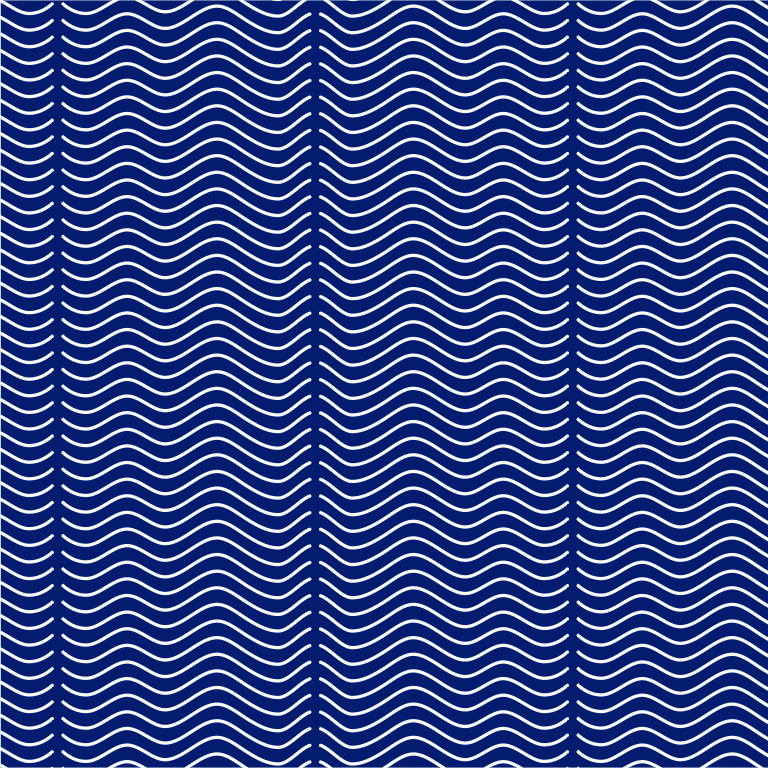
A WebGL 2 fragment shader for this pattern:

```glsl
#version 300 es
precision highp float;
// White wavy pinstripes on navy, in columns that mirror across narrow gaps.

uniform vec2 u_resolution;
out vec4 outColor;

const vec3 NAVY = vec3(0.01, 0.11, 0.44);
const vec3 WHITE = vec3(0.98, 0.99, 0.99);

// Lengths are in design units: the canvas is GRID units wide and high.
const float GRID = 768.0;
const float COLUMN_WIDTH = 257.6;
const float FIRST_GAP = 57.6;
const float ROW_HEIGHT = 16.62;
const float ROW_OFFSET = 6.1;
const float STROKE_RADIUS = 1.64;
const float BORDER = 0.8;

// Wave knots: distance from the gap, drop below the main crest, slope.
const int KNOT_COUNT = 8;
const vec3 KNOTS[KNOT_COUNT] = vec3[](
    vec3(5.4, 14.5, 0.85),
    vec3(28.5, 24.0, 0.0),
    vec3(69.5, 7.7, 0.0),
    vec3(107.5, 22.3, 0.0),
    vec3(159.5, 0.0, 0.0),
    vec3(190.0, 15.0, 0.62),
    vec3(220.5, 26.6, 0.0),
    vec3(252.2, 8.0, -0.38)
);

// Cubic Hermite segment: returns height and slope at x.
vec2 hermite(vec3 a, vec3 b, float x) {
    float span = b.x - a.x;
    float t = (x - a.x) / span;
    float rise = b.y - a.y;
    float c1 = a.z * span;
    float c2 = 3.0 * rise - (2.0 * a.z + b.z) * span;
    float c3 = (a.z + b.z) * span - 2.0 * rise;
    float height = a.y + t * (c1 + t * (c2 + t * c3));
    float slope = (c1 + t * (2.0 * c2 + 3.0 * t * c3)) / span;
    return vec2(height, slope);
}

vec2 waveProfile(float x) {
    vec2 wave = vec2(0.0);
    for (int i = 0; i < KNOT_COUNT - 1; i++) {
        if (x >= KNOTS[i].x) wave = hermite(KNOTS[i], KNOTS[i + 1], x);
    }
    return wave;
}

// Folds x so that every second column runs backwards.
float mirrorColumns(float x, float width) {
    float phase = mod(x, 2.0 * width);
    return min(phase, 2.0 * width - phase);
}

// Signed offset to the nearest multiple of the period.
float nearestRepeat(float y, float period) {
    return y - period * round(y / period);
}

// Distance to the nearest wave, with round caps beside the gaps.
float waveDistance(vec2 p) {
    float x = mirrorColumns(p.x - FIRST_GAP, COLUMN_WIDTH);
    float onWave = clamp(x, KNOTS[0].x, KNOTS[KNOT_COUNT - 1].x);
    vec2 wave = waveProfile(onWave);
    float dy = nearestRepeat(p.y - ROW_OFFSET - wave.x, ROW_HEIGHT);
    float beyond = x - onWave;
    return beyond == 0.0 ? abs(dy) / length(vec2(1.0, wave.y))
                         : length(vec2(beyond, dy));
}

// Soft-edged coverage of a shape of the given radius.
float coverage(float dist, float radius, float pixel) {
    return clamp((radius - dist) / pixel + 0.5, 0.0, 1.0);
}

void main() {
    vec2 p = gl_FragCoord.xy / u_resolution * GRID;
    p.y = GRID - p.y;
    float pixel = GRID / min(u_resolution.x, u_resolution.y);

    float ink = coverage(waveDistance(p), STROKE_RADIUS, pixel);

    // Thin pale trim on the left, top and bottom edges
    float trim = coverage(p.x, BORDER, pixel);
    trim = max(trim, 0.5 * coverage(min(p.y, GRID - p.y), BORDER, pixel));

    outColor = vec4(mix(NAVY, WHITE, max(ink, trim)), 1.0);
}
```
